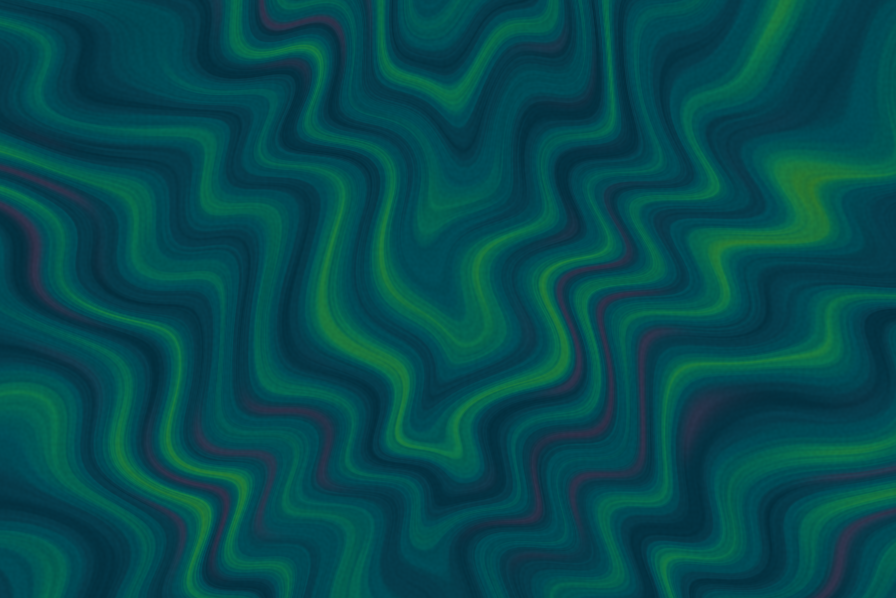
A Shadertoy shader for this background:

```glsl
// Wavy painted ribbons in teal and green, falling from both sides into a central valley.

vec2 cellGradient(vec2 cell) {
    float h = fract(sin(dot(cell, vec2(127.1, 311.7))) * 43758.55);
    float angle = 6.2832 * h;
    return vec2(cos(angle), sin(angle));
}

// Gradient noise, roughly -0.7 to 0.7
float noise(vec2 p) {
    vec2 cell = floor(p), f = fract(p);
    vec2 w = f * f * f * (f * (f * 6.0 - 15.0) + 10.0);
    vec2 e = vec2(0.0, 1.0);
    float a = dot(cellGradient(cell), f);
    float b = dot(cellGradient(cell + e.yx), f - e.yx);
    float c = dot(cellGradient(cell + e.xy), f - e.xy);
    float d = dot(cellGradient(cell + e.yy), f - e.yy);
    return mix(mix(a, b, w.x), mix(c, d, w.x), w.y);
}

// Absolute value with a rounded corner
float softAbs(float x) {
    return sqrt(x * x + 0.0012);
}

// Navy through teal to lime
vec3 ribbonColour(float v) {
    vec3 c = mix(vec3(0.01, 0.195, 0.255), vec3(0.02, 0.235, 0.295), smoothstep(0.0, 0.22, v));
    c = mix(c, vec3(0.0, 0.29, 0.335), smoothstep(0.24, 0.44, v));
    c = mix(c, vec3(0.0, 0.335, 0.335), smoothstep(0.53, 0.67, v));
    c = mix(c, vec3(0.01, 0.38, 0.32), smoothstep(0.68, 0.80, v));
    c = mix(c, vec3(0.03, 0.43, 0.30), smoothstep(0.80, 0.92, v));
    c = mix(c, vec3(0.09, 0.46, 0.25), smoothstep(0.89, 1.0, v));
    return mix(c, vec3(0.24, 0.48, 0.11), smoothstep(0.99, 1.2, v));
}

void mainImage(out vec4 fragColor, in vec2 fragCoord) {
    vec2 p = fragCoord / iResolution.y;
    float valleyX = 0.49 * iResolution.x / iResolution.y;

    // Meander: push the plane sideways, across the slope of each flank
    float side = p.x - valleyX;
    float along = 0.8 * p.y + 0.58 * softAbs(side);
    float wave = sin(27.0 * along + 4.5 * noise(p * 2.3 + 3.7));
    wave *= 0.030 + 0.014 * noise(p * 3.1 + 21.0);
    vec2 q = p + wave * vec2(1.0, clamp(-4.0 * side, -1.0, 1.0));

    // Ribbons are level lines of a valley, steep in the middle and flatter outside
    float reach = softAbs(q.x - valleyX);
    float level = q.y - 2.4 * reach + 1.1 * reach * reach;
    level += 0.30 * noise(q * 2.2 + 7.3) + 0.05 * noise(q * 5.0 + 1.9);
    float phase = level / 0.215;

    // Main ribbon profile, then strands and brush streaks that follow it
    float cosine = cos(6.2832 * phase);
    float ramp = acos(clamp(cosine, -1.0, 1.0)) / 3.1416;
    float profile = mix(ramp, 0.5 - 0.5 * cosine, 0.45);
    float strands = noise(vec2(level * 10.0, along * 1.6 + sign(side) * 0.1 * reach));
    float streaks = noise(vec2(level * 38.0, along * 4.0 + 11.0));
    float bristles = noise(vec2(level * 105.0, along * 6.0 + 31.0));
    float v = 0.47 + 0.74 * (profile - 0.5) + 0.38 * noise(p * 2.7 + 15.0);
    v += 0.42 * strands + 0.14 * streaks + 0.07 * bristles;
    vec3 colour = ribbonColour(v);

    // Muted plum threads in some of the dark troughs
    float thread = exp(-pow((fract(phase + 0.4) - 0.5) / 0.10, 2.0));
    float present = smoothstep(0.06, 0.30, noise(p * 2.4 + 43.0));
    float dark = 1.0 - smoothstep(0.35, 0.65, v);
    colour = mix(colour, vec3(0.22, 0.19, 0.29), 0.8 * thread * present * dark);

    // Faint bristle shading and canvas grain
    colour *= 1.0 + 0.07 * bristles + 0.05 * streaks;
    colour *= 1.0 + 0.06 * noise(p * 150.0);

    fragColor = vec4(clamp(colour, 0.0, 1.0), 1.0);
}
```
